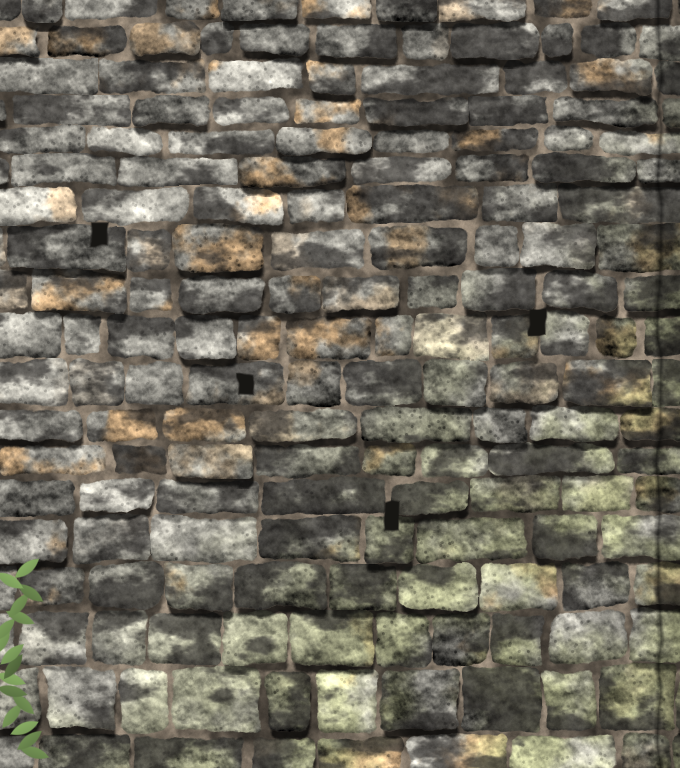
Reproduce this texture procedurally as a WebGL 1 fragment shader.

```glsl
precision highp float;
uniform vec2 u_resolution;

#define STONE_MIN 0.075
#define STONE_MAX 0.135
#define ROUGHNESS 0.013
#define CONTRAST 0.85
#define RELIEF 1.1
#define OVERHANG 0.012
#define MORTAR vec3(0.54, 0.49, 0.43)
#define GREY vec3(1.0, 0.985, 0.93)
#define OCHRE vec3(1.22, 0.98, 0.70)
#define MOSS vec3(1.02, 1.04, 0.74)
#define SOOT vec3(0.18, 0.172, 0.165)
#define LEAF vec3(0.45, 0.57, 0.33)

struct Stone { float dist; vec2 local; vec2 extent; vec2 id; };

float hash(vec2 p) {
  vec3 q = fract(p.xyx * 0.1031);
  q += dot(q, q.yzx + 33.33);
  return fract((q.x + q.y) * q.z);
}

float noise(vec2 p) {
  vec2 i = floor(p), f = fract(p);
  f = f * f * (3.0 - 2.0 * f);
  return mix(mix(hash(i), hash(i + vec2(1, 0)), f.x),
             mix(hash(i + vec2(0, 1)), hash(i + vec2(1, 1)), f.x), f.y);
}

float fbm(vec2 p) {
  float sum = 0.0, amp = 0.5;
  for (int i = 0; i < 5; i++) {
    sum += amp * noise(p);
    p = mat2(1.6, 1.2, -1.2, 1.6) * p + 17.3;
    amp *= 0.55;
  }
  return sum / 1.055;
}

// Distance to the nearest scattered cell point
float cellular(vec2 p) {
  vec2 i = floor(p);
  float best = 2.0;
  for (int y = -1; y <= 1; y++)
    for (int x = -1; x <= 1; x++) {
      vec2 c = i + vec2(x, y);
      best = min(best, distance(p, c + vec2(hash(c), hash(c + 71.0))));
    }
  return best;
}

// Uneven courses: taller at the foot of the wall
float course(float y) {
  return 14.5 * y + 4.0 * y * y + 0.25 * sin(14.0 * y + 1.0) + 0.09 * sin(31.0 * y);
}

float jointAt(float i, float row) { return i + 0.55 * (hash(vec2(i, row + 40.0)) - 0.5); }

Stone findStone(vec2 p) {
  p += 0.009 * (vec2(noise(p * 13.0), noise(p * 11.0 + 30.0)) - 0.5);
  float c = course(p.y), row = floor(c);
  float slope = (course(p.y + 0.002) - course(p.y - 0.002)) / 0.004;
  float width = mix(STONE_MIN, STONE_MAX, hash(vec2(row, 3.0)));
  float u = p.x / width + 7.0 * hash(vec2(row, 9.0)) + 2.0;
  float i = floor(u);
  if (u < jointAt(i, row)) i -= 1.0;
  else if (u > jointAt(i + 1.0, row)) i += 1.0;
  float left = jointAt(i, row), right = jointAt(i + 1.0, row);

  Stone s;
  s.id = vec2(i, row);
  s.extent = 0.5 * vec2((right - left) * width, 1.0 / slope);
  s.local = vec2((u - 0.5 * (left + right)) * width, (c - row - 0.5) / slope);
  float gap = mix(0.0005, 0.005, hash(s.id + 5.0));
  float corner = mix(0.004, 0.014, hash(s.id + 8.0));
  vec2 q = abs(s.local) - s.extent + gap + corner;
  s.dist = length(max(q, 0.0)) + min(max(q.x, q.y), 0.0) - corner;
  s.dist += ROUGHNESS * (fbm(p * 38.0) - 0.5);
  return s;
}

vec3 stoneColour(vec2 p, Stone s) {
  float kind = hash(s.id + 13.0), wear = hash(s.id + 21.0);
  vec2 q = p + s.id * 3.7;
  float blotch = fbm(q * vec2(15.0, 22.0));
  float grain = fbm(q * 95.0);
  float tone = 0.40 + 0.27 * kind + CONTRAST * (0.65 * (blotch - 0.5) + 0.5 * (grain - 0.5));

  // Wavy bedding layers on some stones
  float layers = sin(q.y * 330.0 + 16.0 * fbm(q * vec2(9.0, 22.0)));
  tone += 0.055 * layers * smoothstep(0.5, 0.8, wear);

  // Pale lichen, pits and lit relief
  tone += 0.14 * smoothstep(0.53, 0.68, fbm(q * 31.0 + 4.0));
  tone -= 0.16 * smoothstep(0.22, 0.08, cellular(q * 75.0)) * smoothstep(0.45, 0.65, blotch);
  tone += RELIEF * (fbm(q * 30.0) - fbm((q + vec2(0.001, 0.004)) * 30.0));

  // Bright upper edge, shaded lower edge
  float rise = s.local.y / s.extent.y;
  tone += 0.07 * smoothstep(0.3, 0.9, rise) - 0.16 * smoothstep(-0.45, -1.0, rise);
  tone -= 0.10 * smoothstep(-0.007, 0.0, s.dist);

  float rust = smoothstep(0.48, 0.66, fbm(q * 14.0 + 9.0)) * smoothstep(0.35, 0.8, hash(s.id + 33.0));
  float damp = smoothstep(0.1, 0.8, p.x - p.y + 0.35) * smoothstep(0.35, 0.65, fbm(p * 9.0));
  vec3 col = tone * mix(mix(GREY, OCHRE, rust * 0.8), MOSS, damp * 0.7);
  float soot = smoothstep(0.47, 0.63, fbm(q * vec2(14.0, 25.0) + 50.0) + 0.16 * (wear - 0.6));
  return mix(col, SOOT + 0.16 * (grain - 0.4), 0.72 * soot);
}

void main() {
  vec2 p = gl_FragCoord.xy / u_resolution.y;
  float px = 1.0 / u_resolution.y;
  Stone s = findStone(p);
  float inside = smoothstep(px, -px, s.dist);

  vec3 joint = MORTAR * (0.6 + 0.75 * fbm(p * 75.0));
  joint *= mix(0.55, 1.05, smoothstep(0.35, 0.6, fbm(p * 13.0 + 8.0)));
  vec3 col = mix(joint, stoneColour(p, s), inside);

  // Shadows cast by projecting stones
  Stone above = findStone(p + vec2(-0.002, OVERHANG));
  float other = step(0.5, distance(above.id, s.id));
  float cast_ = smoothstep(0.001, -0.005, above.dist) * max(other, 1.0 - inside);
  col *= 1.0 - 0.72 * cast_ * smoothstep(0.25, 0.8, hash(above.id + 55.0));

  // Empty sockets
  for (int i = 0; i < 4; i++) {
    float k = float(i);
    vec2 centre = vec2(0.13 + 0.19 * k, 0.2 + 0.5 * hash(vec2(k, 81.0)));
    vec2 size = vec2(0.011, 0.012 + 0.014 * hash(vec2(k, 82.0)));
    vec2 q = abs(p - centre) - size + 0.005 * (noise(p * 90.0) - 0.5);
    col = mix(col, vec3(0.09, 0.085, 0.075), smoothstep(0.002, -0.002, max(q.x, q.y)));
  }

  // Shaded return at the right edge
  float pier = p.x - 0.857 + 0.008 * (noise(p * 30.0) - 0.5);
  col *= 1.0 - 0.18 * smoothstep(-px, px, pier) - 0.35 * smoothstep(0.006, 0.0, abs(pier));

  // Foliage in the lower left corner
  for (int i = 0; i < 16; i++) {
    float k = float(i), angle = 2.4 * hash(vec2(k, 91.0)) - 0.9;
    vec2 q = p - vec2(0.05 * hash(vec2(k, 92.0)), 0.02 + 0.016 * k);
    q = mat2(cos(angle), -sin(angle), sin(angle), cos(angle)) * q;
    float blade = abs(q.y) - 0.007 * (1.0 - q.x * q.x / 0.0004);
    vec3 green = LEAF * (0.7 + 0.5 * hash(vec2(k, 93.0)) + 8.0 * q.y);
    col = mix(col, green, smoothstep(px, -px, blade));
  }
  gl_FragColor = vec4(clamp(col, 0.0, 1.0), 1.0);
}
```
